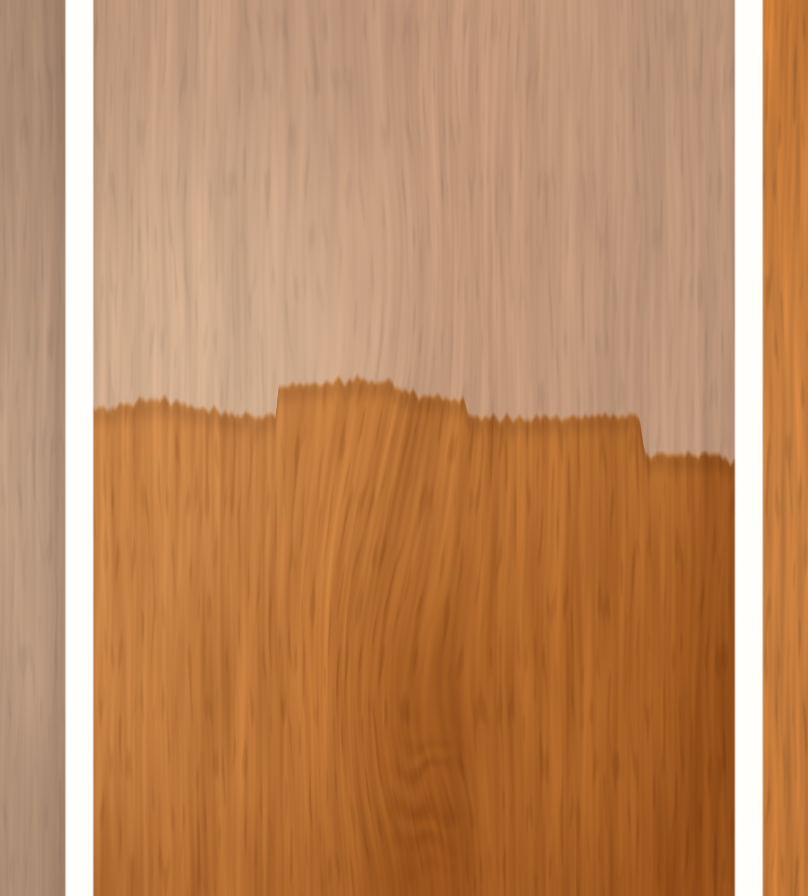
Write a WebGL 2 fragment shader that draws this texture.

```glsl
#version 300 es
precision highp float;
// Oak boards between white gaps, the middle one half coated with amber stain.

#define GAP_LEFT vec2(0.081, 0.1155)
#define GAP_RIGHT vec2(0.9095, 0.944)
#define EDGE_BLUR 0.0017
#define BARE_CONTRAST 0.12
#define STAIN_CONTRAST 0.24
#define BRISTLE_DEPTH 0.009
#define GRAIN_LEAN 0.065

uniform vec2 u_resolution;
out vec4 fragColor;

const vec3 BARE_DARK = vec3(0.72, 0.565, 0.46);
const vec3 BARE_LIGHT = vec3(0.83, 0.69, 0.57);
const vec3 BARE_PINK = vec3(0.77, 0.59, 0.47);
const vec3 STAIN_LIGHT = vec3(0.77, 0.50, 0.265);
const vec3 STAIN_MID = vec3(0.69, 0.405, 0.165);
const vec3 STAIN_DARK = vec3(0.57, 0.30, 0.095);
const vec3 GAP_WHITE = vec3(1.0, 0.995, 0.985);

vec2 hashGradient(vec2 cell) {
    vec3 h = fract(cell.xyx * vec3(0.1031, 0.1030, 0.0973));
    h += dot(h, h.yzx + 33.33);
    float angle = 6.2832 * fract((h.x + h.y) * h.z);
    return vec2(cos(angle), sin(angle));
}

// Gradient noise, about -0.7 to 0.7
float noise(vec2 p) {
    vec2 i = floor(p), f = fract(p);
    vec2 w = f * f * f * (f * (f * 6.0 - 15.0) + 10.0);
    vec2 e = vec2(1.0, 0.0);
    float low = mix(dot(hashGradient(i), f), dot(hashGradient(i + e.xy), f - e.xy), w.x);
    float high = mix(dot(hashGradient(i + e.yx), f - e.yx), dot(hashGradient(i + e.xx), f - e.xx), w.x);
    return mix(low, high, w.y);
}

float bump(float x, float centre, float width) {
    float d = (x - centre) / width;
    return exp(-d * d);
}

float inside(float x, vec2 span, float blur) {
    return smoothstep(span.x - blur, span.x + blur, x) * (1.0 - smoothstep(span.y - blur, span.y + blur, x));
}

// Fibres run upright and lean to the right through the heart of the board
vec2 bendGrain(vec2 p) {
    float heart = bump(p.x, 0.49, 0.10);
    float lean = smoothstep(0.25, 0.62, p.y) - 0.5 * smoothstep(0.0, 0.25, p.y);
    float wave = 0.006 * noise(vec2(p.x * 6.0, p.y * 3.5)) * (1.0 + 2.0 * heart);
    return vec2(p.x - GRAIN_LEAN * heart * lean + wave, p.y);
}

// Sum of stretched octaves, from broad streaks to fine pores
float woodGrain(vec2 g) {
    float sum = 0.0, amp = 0.34;
    vec2 freq = vec2(22.0, 1.3);
    for (int k = 0; k < 4; k++) {
        sum += amp * noise(g * freq + float(k) * 17.3);
        freq *= vec2(2.0, 1.75);
        amp *= 1.12;
    }
    float pores = smoothstep(0.12, 0.5, noise(g * vec2(150.0, 17.0) + 71.0));
    return sum - 0.4 * pores;
}

// Upper limit of the stain: five brush strokes of different heights
float stainHeight(float x) {
    float h = 0.543 + 0.012 * bump(x, 0.19, 0.045) - 0.007 * smoothstep(0.24, 0.32, x);
    float blur = 0.0025;
    h = mix(h, 0.571 + 0.005 * bump(x, 0.45, 0.06), smoothstep(0.343 - blur, 0.343 + blur, x));
    h = mix(h, 0.564 - 0.13 * (x - 0.49), smoothstep(0.484, 0.496, x));
    h = mix(h, 0.534 + 0.003 * bump(x, 0.76, 0.05), smoothstep(0.573, 0.583, x));
    h = mix(h, 0.493 - 0.006 * smoothstep(0.88, 0.91, x), smoothstep(0.79, 0.80, x));
    return h;
}

vec3 bareWood(vec2 p, float grain) {
    float glow = bump(p.x, 0.25, 0.30) * bump(p.y, 0.58, 0.30);
    vec3 c = mix(BARE_DARK, BARE_LIGHT, 0.16 + 0.76 * glow);
    c = mix(c, BARE_PINK, 0.55 * bump(p.x, 0.59, 0.13));
    return c * (1.0 + BARE_CONTRAST * grain);
}

vec3 stainedWood(vec2 p, float grain) {
    float light = bump(p.x, 0.12, 0.30) * (0.65 + 0.35 * smoothstep(0.0, 0.4, p.y));
    float shade = 0.75 * bump(p.x, 0.53, 0.075) * (1.0 - smoothstep(0.12, 0.43, p.y));
    shade += 0.65 * smoothstep(0.55, 0.95, p.x) * (1.0 - 0.7 * smoothstep(0.0, 0.5, p.y));
    shade += 0.4 * smoothstep(0.78, 0.9, p.x) + 0.25 * (1.0 - smoothstep(0.0, 0.14, p.y));
    vec3 c = mix(STAIN_MID, STAIN_LIGHT, clamp(light + 0.3 * smoothstep(0.25, 0.5, p.y), 0.0, 1.0));
    c = mix(c, STAIN_DARK, clamp(shade, 0.0, 0.9));
    // Curled figure low in the heart
    float ripple = sin(170.0 * (p.y + 6.0 * pow(p.x - 0.525, 2.0)) + 7.0 * noise(p * vec2(24.0, 18.0)));
    grain += 0.3 * ripple * bump(p.x, 0.525, 0.035) * bump(p.y, 0.11, 0.07);
    return c * (1.0 + STAIN_CONTRAST * grain * vec3(0.75, 1.0, 1.35));
}

void main() {
    vec2 p = gl_FragCoord.xy / u_resolution;
    float blur = max(EDGE_BLUR, 0.8 / u_resolution.x);
    float grain = woodGrain(bendGrain(p));
    vec3 stain = stainedWood(p, grain);

    // Middle board with a bristly stain edge and a denser rim
    float bristle = BRISTLE_DEPTH * (noise(vec2(p.x * 130.0, p.y * 9.0)) + 0.5 * noise(vec2(p.x * 47.0, 3.0)));
    float depth = stainHeight(p.x) + bristle - p.y;
    float rim = bump(depth, 0.009, 0.012);
    vec3 board = mix(bareWood(p, grain), stain * (1.0 - 0.09 * rim), smoothstep(-0.004, 0.005, depth));

    // Side boards: bare on the left, stained on the right
    vec3 leftBoard = mix(vec3(0.66, 0.53, 0.44), vec3(0.73, 0.60, 0.50), bump(p.y, 0.45, 0.35));
    leftBoard *= (1.0 + BARE_CONTRAST * grain) * (1.0 - 0.08 * smoothstep(0.05, 0.081, p.x));
    vec3 rightBoard = mix(STAIN_MID, vec3(0.80, 0.51, 0.26), 0.35 + 0.6 * bump(p.y, 0.5, 0.4));
    rightBoard *= 1.0 + STAIN_CONTRAST * grain;
    vec3 c = mix(leftBoard, board, step(0.098, p.x));
    c = mix(c, rightBoard, step(0.927, p.x));

    // White gaps and the thin shade along their borders
    float gaps = inside(p.x, GAP_LEFT, blur) + inside(p.x, GAP_RIGHT, blur);
    float border = bump(p.x, GAP_LEFT.y, 0.005) + bump(p.x, GAP_RIGHT.x, 0.005);
    c = mix(c * (1.0 - 0.07 * border), GAP_WHITE, gaps);
    fragColor = vec4(clamp(c, 0.0, 1.0), 1.0);
}
```
